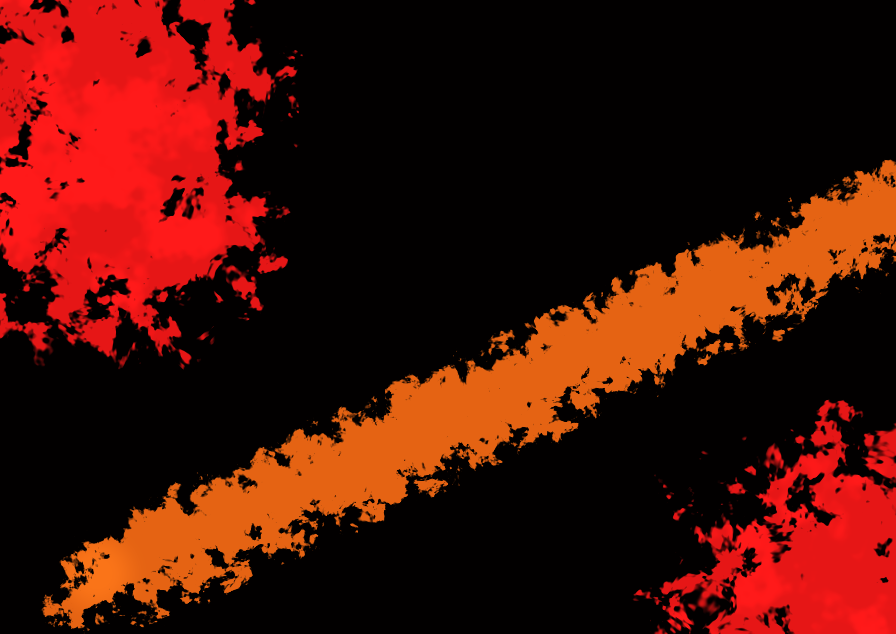
Give the GLSL for this background, as a Shadertoy shader.

```glsl
// Dry-brushed orange diagonal stroke between two spattered red patches on black.

// Positions and sizes are in canvas heights, origin at the lower left.
const vec3 BACKGROUND = vec3(0.008, 0.001, 0.001);
const vec3 RED = vec3(0.90, 0.085, 0.085);
const vec3 BRIGHT_RED = vec3(1.0, 0.10, 0.10);
const vec3 ORANGE = vec3(0.898, 0.39, 0.075);
const vec3 BRIGHT_ORANGE = vec3(1.0, 0.47, 0.10);

const vec2 UPPER_CENTER = vec2(0.185, 0.77);
const vec2 UPPER_RADII = vec2(0.31, 0.375);
const vec2 LOWER_CENTER = vec2(1.37, 0.02);
const vec2 LOWER_RADII = vec2(0.37, 0.36);
const float PATCH_REACH = 0.685;
const float PATCH_ROUGHNESS = 1.9;
const float PATCH_SOFTNESS = 0.085;
const float PATCH_GRAIN = 25.0;
const float RIM_FADE_START = 0.88;
const float RIM_FADE = 2.0;

const vec2 STROKE_START = vec2(0.138, 0.065);
const vec2 STROKE_END = vec2(1.60, 0.749);
const vec2 STROKE_WIDTH = vec2(0.060, 0.069);     // below, above the axis
const vec2 STROKE_ROUGHNESS = vec2(0.200, 0.150); // below, above the axis
const float STROKE_WOBBLE = 0.022;
const float STROKE_SOFTNESS = 0.010;
const float STROKE_GRAIN = 46.0;
const float START_WEAR = 0.012;

float hash(vec2 p) {
    return fract(sin(dot(p, vec2(127.1, 311.7))) * 43758.545);
}

float valueNoise(vec2 p) {
    vec2 cell = floor(p);
    vec2 f = fract(p);
    f = f * f * (3.0 - 2.0 * f);
    float low = mix(hash(cell), hash(cell + vec2(1.0, 0.0)), f.x);
    float high = mix(hash(cell + vec2(0.0, 1.0)), hash(cell + 1.0), f.x);
    return mix(low, high, f.y);
}

float fbm(vec2 p) {
    const mat2 TURN = mat2(1.6, 1.2, -1.2, 1.6);
    float sum = 0.0;
    float total = 0.0;
    float weight = 1.0;
    for (int i = 0; i < 4; i++) {
        sum += weight * valueNoise(p);
        total += weight;
        p = TURN * p + 17.3;
        weight *= 0.68;
    }
    return sum / total;
}

// Noise slightly bent by coarser noise, giving torn flakes
float flakes(vec2 p) {
    vec2 bend = vec2(valueNoise(p * 0.7 + 5.1), valueNoise(p * 0.7 + 41.7));
    return fbm(p + 0.6 * bend) - 0.5;
}

// Distance from a patch center, reaching 1 at its rim
float patchDistance(vec2 p, vec2 center, vec2 radii) {
    vec2 q = abs(p - center) / radii;
    q *= q * sqrt(q);
    return pow(q.x + q.y, 0.4);
}

float patchCoverage(float rim, float grain) {
    float density = PATCH_REACH - rim + PATCH_ROUGHNESS * grain;
    density -= RIM_FADE * max(rim - RIM_FADE_START, 0.0);
    return smoothstep(-PATCH_SOFTNESS, PATCH_SOFTNESS, density);
}

float strokeCoverage(vec2 p) {
    vec2 axis = STROKE_END - STROKE_START;
    vec2 offset = p - STROKE_START;
    float along = clamp(dot(offset, axis) / dot(axis, axis), 0.0, 1.0);
    float dist = length(offset - axis * along);
    float side = (axis.x * offset.y - axis.y * offset.x) / length(axis);
    float above = smoothstep(-0.03, 0.03, side);
    float width = mix(STROKE_WIDTH.x, STROKE_WIDTH.y, above);
    float roughness = mix(STROKE_ROUGHNESS.x, STROKE_ROUGHNESS.y, above);
    width += STROKE_WOBBLE * (valueNoise(p * 9.0 + 3.0) - 0.5);
    width -= START_WEAR * (1.0 - smoothstep(0.0, 0.1, along));
    float density = width - dist + roughness * flakes(p * STROKE_GRAIN);
    density -= RIM_FADE * max(dist - 0.09, 0.0);
    return smoothstep(-STROKE_SOFTNESS, STROKE_SOFTNESS, density);
}

void mainImage(out vec4 fragColor, in vec2 fragCoord) {
    vec2 p = fragCoord / iResolution.y;
    vec3 color = BACKGROUND;

    // Red patches, with brighter cloudy washes inside
    float rim = min(patchDistance(p, UPPER_CENTER, UPPER_RADII),
                    patchDistance(p, LOWER_CENTER, LOWER_RADII));
    float wash = smoothstep(0.46, 0.64, fbm(p * 11.0 + 8.0) + 0.25 * (0.5 - rim));
    vec3 paint = mix(RED, BRIGHT_RED, wash);
    color = mix(color, paint, patchCoverage(rim, flakes(p * PATCH_GRAIN)));

    // Orange stroke, brightest where it starts
    float startGlow = 1.0 - smoothstep(0.02, 0.08, distance(p, STROKE_START + vec2(0.015, 0.03)));
    vec3 strokePaint = mix(ORANGE, BRIGHT_ORANGE, 0.8 * startGlow);
    color = mix(color, strokePaint, strokeCoverage(p));

    fragColor = vec4(color, 1.0);
}
```
